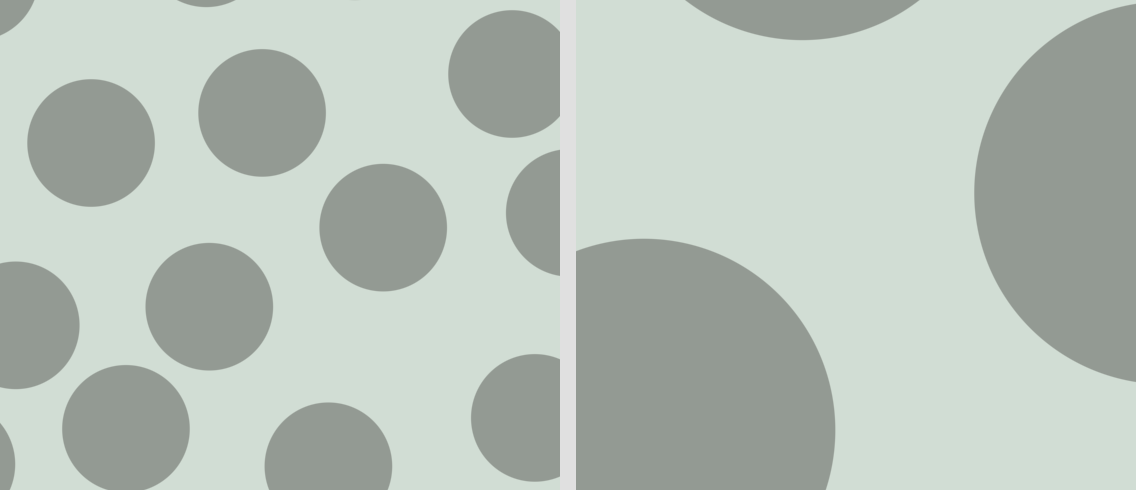
Left: the whole. Right: its middle third, enlarged.
This pattern is drawn by a WebGL 1 fragment shader. Its source:

```glsl
precision highp float;
// Equal grey-green discs scattered loosely, without touching, on a pale sage ground.

uniform vec2 u_resolution;

// Axes of the skewed lattice that spaces the discs.
const vec2 axisA = vec2(0.395, 0.038);
const vec2 axisB = vec2(0.174, 0.374);

float cross2(vec2 a, vec2 b) {
  return a.x * b.y - a.y * b.x;
}

// Irregular turn from 0 to 1 for each lattice cell.
float cellTurn(vec2 cell) {
  float alongA = cell.x * (0.26 * cell.x - 0.22);
  float alongB = cell.y * (0.615 * cell.y + 0.075);
  return fract(0.31 + alongA + alongB + 0.87 * cell.x * cell.y);
}

// Disc centre: lattice point pushed off in an irregular direction.
vec2 discCentre(vec2 cell) {
  float angle = 6.28319 * cellTurn(cell);
  return cell.x * axisA + cell.y * axisB + 0.065 * vec2(cos(angle), sin(angle));
}

void main() {
  vec2 p = gl_FragCoord.xy / u_resolution.y - vec2(0.806, 0.475);

  // Nearest lattice cell in skewed coordinates.
  vec2 skewed = vec2(cross2(p, axisB), cross2(axisA, p)) / cross2(axisA, axisB);
  vec2 home = floor(skewed + 0.5);

  // Distance to the closest disc centre among the neighbours.
  float nearest = 1.0;
  for (int j = -1; j <= 1; j++) {
    for (int i = -1; i <= 1; i++) {
      vec2 cell = home + vec2(float(i), float(j));
      nearest = min(nearest, distance(p, discCentre(cell)));
    }
  }

  // Crisp edge, under two pixels wide.
  float edge = 0.85 / u_resolution.y;
  float disc = 1.0 - smoothstep(-edge, edge, nearest - 0.1302);

  vec3 sage = vec3(0.82, 0.867, 0.83);
  vec3 greyGreen = vec3(0.576, 0.602, 0.576);
  gl_FragColor = vec4(mix(sage, greyGreen, disc), 1.0);
}
```
